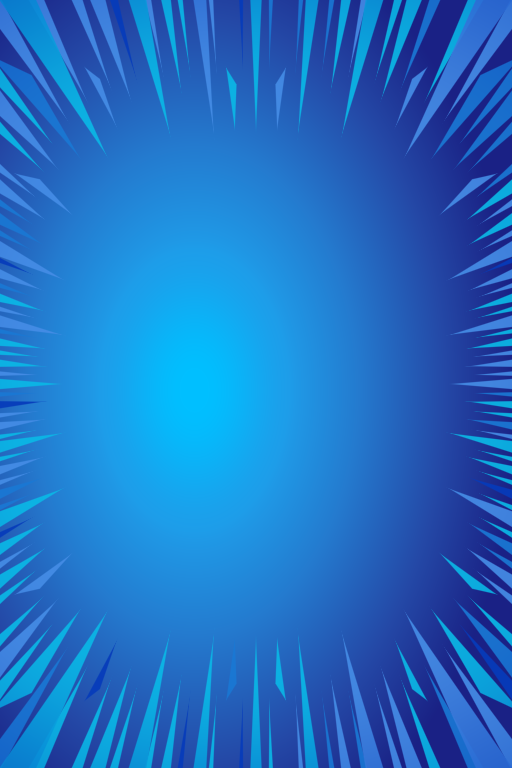
Give the GLSL for this background, as a Shadertoy shader.

```glsl
// A blue radial glow framed by sharp shards that point inward from every edge.
// The canvas is folded into one quadrant; evenly spaced angles place shard tips
// on a superellipse, and a hash of index and quadrant picks each shard's tint.

const float HALF_PI = 1.5707963;
const float STEPS = 19.0;                    // shard steps per quadrant
const vec2 CANVAS = vec2(0.6667, 1.0);       // canvas extent in scene units
const vec2 OPENING = vec2(0.255, 0.333);     // half size of the clear centre

const vec3 CYAN = vec3(0.04, 0.72, 0.90);
const vec3 SKY = vec3(0.27, 0.55, 0.90);
const vec3 AZURE = vec3(0.10, 0.47, 0.83);
const vec3 ROYAL = vec3(0.02, 0.23, 0.73);
const vec3 NAVY = vec3(0.10, 0.13, 0.52);

float hash(vec3 v) {
    v = fract(v * vec3(0.1031, 0.1030, 0.0973));
    v += dot(v, v.yzx + 33.33);
    return fract((v.x + v.y) * v.z);
}

// Off-centre elliptical glow, bright core to navy rim
vec3 glow(vec2 uv) {
    float t = length((uv - vec2(0.38, 0.492)) / vec2(0.615, 0.612));
    vec3 c = mix(vec3(0.0, 0.75, 1.0), vec3(0.12, 0.61, 0.91), smoothstep(0.02, 0.34, t));
    c = mix(c, vec3(0.14, 0.48, 0.81), clamp((t - 0.30) / 0.22, 0.0, 1.0));
    c = mix(c, vec3(0.14, 0.28, 0.65), clamp((t - 0.52) / 0.28, 0.0, 1.0));
    return mix(c, NAVY, clamp((t - 0.80) / 0.23, 0.0, 1.0));
}

// Radius of a fourth-power superellipse in direction d
float openingRadius(vec2 d, vec2 size) {
    vec2 s = d / size;
    s *= s;
    return inversesqrt(sqrt(dot(s, s)));
}

vec3 shardTint(float tone) {
    if (tone < 0.35) return CYAN;
    if (tone < 0.68) return SKY;
    return tone < 0.86 ? AZURE : ROYAL;
}

// Wedge opening outward along the x axis, cut by a slanted back at the given length
float shardDistance(vec2 q, float slope, float cut) {
    float wedge = abs(q.y) - q.x * slope;
    float back = (q.x - cut + 1.8 * q.y) * 0.49;
    return max(wedge, back);
}

// One ring of shards; offset shifts the angles, recess pushes all tips outward
vec3 shardRing(vec3 color, vec2 p, vec2 side, float offset, float recess, float width, float pixel) {
    for (float n = 0.0; n < 20.0; n++) {
        float i = n + offset;
        if (i > STEPS) break;
        float a = i / STEPS * HALF_PI;
        vec2 ray = vec2(cos(a), sin(a));
        float rise = pow(ray.y, 4.0);

        // Long shards: every third one at the sides, every second one near the top
        bool isMain = offset == 0.0;
        bool isLong = isMain && mod(n - 15.0 + 30.0, n > 14.0 ? 2.0 : 3.0) == 0.0;
        bool isCorner = isMain && mod(n, 2.0) == 1.0 && abs(n - 11.0) < 3.0;
        bool isTopKite = isMain && n == 18.0;

        float inset = mix(0.024, 0.062, ray.y * ray.y) * (isLong || isTopKite ? 0.0 : 1.0);
        if (isCorner) inset *= 0.5;
        vec2 tip = ray * (openingRadius(ray, OPENING) + inset + recess * (0.5 + ray.y));

        // Axes lean toward the nearest edge; corner shards open wider
        vec2 axis = normalize(ray * vec2(mix(1.0, 0.6, rise), mix(0.86, 1.0, rise)));
        float corner = 4.0 * ray.x * ray.x * ray.y * ray.y;
        float slope = width * (mix(0.085, 0.044, rise) + 0.03 * corner);
        float cut = 2.0;
        if (isCorner) cut = 0.143 - 0.036 * abs(n - 11.0);
        if (isTopKite) { cut = 0.066; slope = 0.09; }

        vec2 q = p - tip;
        q = vec2(dot(q, axis), axis.x * q.y - axis.y * q.x);
        float cover = smoothstep(pixel, -pixel, shardDistance(q, slope, cut));

        // Shards on a fold line share one tint across it
        vec2 owner = side * vec2(i < STEPS ? 1.0 : 0.0, i > 0.0 ? 1.0 : 0.0);
        float tone = hash(vec3(i * 7.0 + 3.0, owner * 13.0 + 29.0));
        if (isLong) tone *= 0.55;
        vec3 tint = mix(shardTint(tone), ROYAL, 0.5 * smoothstep(0.04, 0.3, q.x));
        color = mix(color, tint, cover * 0.92);
    }
    return color;
}

void mainImage(out vec4 fragColor, in vec2 fragCoord) {
    vec2 uv = fragCoord / iResolution.xy;
    vec2 p = (uv - 0.5) * CANVAS;
    vec2 side = vec2(p.x < 0.0 ? -1.0 : 1.0, p.y < 0.0 ? -1.0 : 1.0);
    float pixel = 0.8 / iResolution.y;

    vec3 color = glow(uv);
    color = shardRing(color, abs(p), side, 0.5, 0.018, 0.75, pixel);   // short fillers
    color = shardRing(color, abs(p), side, 0.0, 0.0, 1.0, pixel);      // main shards
    fragColor = vec4(color, 1.0);
}
```
